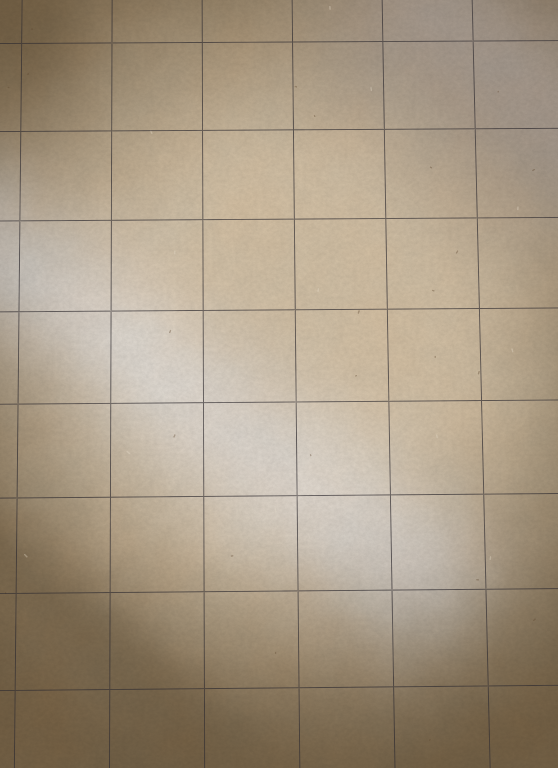
Write a WebGL 2 fragment shader that draws this pattern.

```glsl
#version 300 es
precision highp float;

uniform vec2 u_resolution;
out vec4 fragColor;

// Lengths are fractions of the canvas height.
const vec2 FIRST_COLUMN = vec2(0.0187, 0.0288);  // x at bottom, top
const vec2 COLUMN_PITCH = vec2(0.1239, 0.1172);  // at bottom, top
const float FIRST_ROW = 0.0567;                  // depth below the top edge
const float ROW_PITCH = 0.1137;
const float ROW_GROWTH = 0.0079;
const float ROW_TILT = 0.0050;
const float LINE_WIDTH = 0.0012;
const float LINE_STRENGTH = 0.72;
const float TILE_VARIATION = 0.010;
const float BLOTCH_AMOUNT = 0.035;
const float GRAIN_AMOUNT = 0.07;
const float FLECK_GRID = 38.0;
const float FLECK_CHANCE = 0.03;
const float FLECK_STRENGTH = 0.35;
const vec2 LIGHT_CENTER = vec2(0.38, 0.57);
const vec2 LIGHT_RADIUS = vec2(0.58, 0.61);

const vec3 BOARD_DARK = vec3(0.43, 0.36, 0.26);
const vec3 BOARD_LIGHT = vec3(0.78, 0.712, 0.61);
const vec3 SHEEN = vec3(0.835, 0.81, 0.78);
const vec3 GRAY_SHEEN = vec3(0.62, 0.575, 0.535);
const vec3 LINE_COLOR = vec3(0.19, 0.175, 0.19);
const vec3 FLECK_COLOR = vec3(0.36, 0.27, 0.18);
const vec3 FIBER_COLOR = vec3(0.90, 0.86, 0.79);

vec2 hash2(vec2 p) {
    vec3 q = fract(p.xyx * vec3(0.1031, 0.1030, 0.0973));
    q += dot(q, q.yzx + 33.33);
    return fract((q.xx + q.yz) * q.zy);
}

float gradientDot(vec2 cell, vec2 offset) {
    float angle = 6.2832 * hash2(cell).x;
    return dot(vec2(cos(angle), sin(angle)), offset);
}

float gradientNoise(vec2 p) {
    vec2 i = floor(p), f = fract(p);
    vec2 u = f * f * f * (f * (f * 6.0 - 15.0) + 10.0);
    vec2 e = vec2(1.0, 0.0);
    return mix(mix(gradientDot(i, f), gradientDot(i + e, f - e), u.x),
               mix(gradientDot(i + e.yx, f - e.yx), gradientDot(i + 1.0, f - 1.0), u.x), u.y);
}

float fbm(vec2 p) {
    float sum = 0.0, gain = 0.5;
    for (int i = 0; i < 4; i++) {
        sum += gain * gradientNoise(p);
        p = mat2(1.6, 1.2, -1.2, 1.6) * p + 7.3;
        gain *= 0.6;
    }
    return sum;
}

float segmentDistance(vec2 p, vec2 a, vec2 b) {
    vec2 ab = b - a;
    return length(p - a - ab * clamp(dot(p - a, ab) / dot(ab, ab), 0.0, 1.0));
}

// Soft band around a segment.
float softBand(vec2 p, vec2 a, vec2 b, float width) {
    float d = segmentDistance(p, a, b) / width;
    return exp(-d * d);
}

// Box-filtered line, so that its weight stays even across pixels.
float lineMask(float coord, float pitch, float pixel) {
    float d = abs(fract(coord - 0.5) - 0.5) * pitch;
    float reach = 0.5 * (LINE_WIDTH + pixel);
    return clamp((reach - d) / pixel, 0.0, min(1.0, LINE_WIDTH / pixel));
}

void main() {
    vec2 p = gl_FragCoord.xy / u_resolution.y;
    float pixel = 1.0 / u_resolution.y;

    // Grid seen in slight perspective
    float pitchX = mix(COLUMN_PITCH.x, COLUMN_PITCH.y, p.y);
    float column = (p.x - mix(FIRST_COLUMN.x, FIRST_COLUMN.y, p.y)) / pitchX;
    float depth = 1.0 - p.y + ROW_TILT * (2.0 - p.y) * p.x - FIRST_ROW;
    float rowScale = ROW_PITCH + ROW_GROWTH * depth;
    float row = depth / rowScale;
    float pitchY = rowScale * rowScale / ROW_PITCH;

    // Uneven lighting
    vec2 q = p + 0.035 * vec2(fbm(p * 5.0), fbm(p * 5.0 + 19.0));
    float light = 1.0 - smoothstep(0.30, 1.03, length((q - LIGHT_CENTER) / LIGHT_RADIUS));
    light *= 1.0 - 0.6 * softBand(q, vec2(0.0, 0.29), vec2(0.28, 0.01), 0.055);
    light *= 1.0 - 0.8 * softBand(q, vec2(0.0, 1.0), vec2(0.04, 0.98), 0.07);
    vec3 color = mix(BOARD_DARK, BOARD_LIGHT, light);

    // Reflected sheen
    float glare = softBand(q, vec2(-0.02, 0.68), vec2(0.53, 0.26), 0.105);
    color = mix(color, SHEEN * (0.74 + 0.26 * light), 0.92 * glare);
    float cornerGlare = softBand(q, vec2(0.57, 0.97), vec2(0.74, 0.84), 0.14);
    color = mix(color, GRAY_SHEEN, 0.9 * cornerGlare);

    // Board texture and tile variation
    vec2 tile = floor(vec2(column, row)) + 11.0;
    float grain = BLOTCH_AMOUNT * fbm(p * 42.0) + GRAIN_AMOUNT * fbm(p * vec2(170.0, 210.0));
    color *= 1.0 + grain + TILE_VARIATION * (2.0 * hash2(tile).x - 1.0);
    color += vec3(0.02, 0.0, -0.015) * fbm(p * 9.0 + 4.0);

    // Sparse dark flecks and pale fibers
    vec2 cell = floor(p * FLECK_GRID);
    vec2 pick = hash2(cell + 71.0);
    vec2 center = (cell + 0.25 + 0.5 * hash2(cell + 133.0)) / FLECK_GRID;
    float angle = 6.2832 * pick.y;
    vec2 reach = vec2(cos(angle), sin(angle)) * mix(0.0003, 0.0025, pick.y * pick.y);
    float fleck = 1.0 - smoothstep(0.0002, 0.0003 + pixel, segmentDistance(p, center - reach, center + reach));
    vec3 fleckColor = pick.y > 0.72 ? FIBER_COLOR : FLECK_COLOR;
    color = mix(color, fleckColor, FLECK_STRENGTH * fleck * step(pick.x, FLECK_CHANCE));

    // Ruled lines
    float ink = max(lineMask(column, pitchX, pixel), lineMask(row, pitchY, pixel));
    color = mix(color, LINE_COLOR, LINE_STRENGTH * ink * (1.0 + 0.25 * fbm(p * 30.0)));

    fragColor = vec4(clamp(color, 0.0, 1.0), 1.0);
}
```
